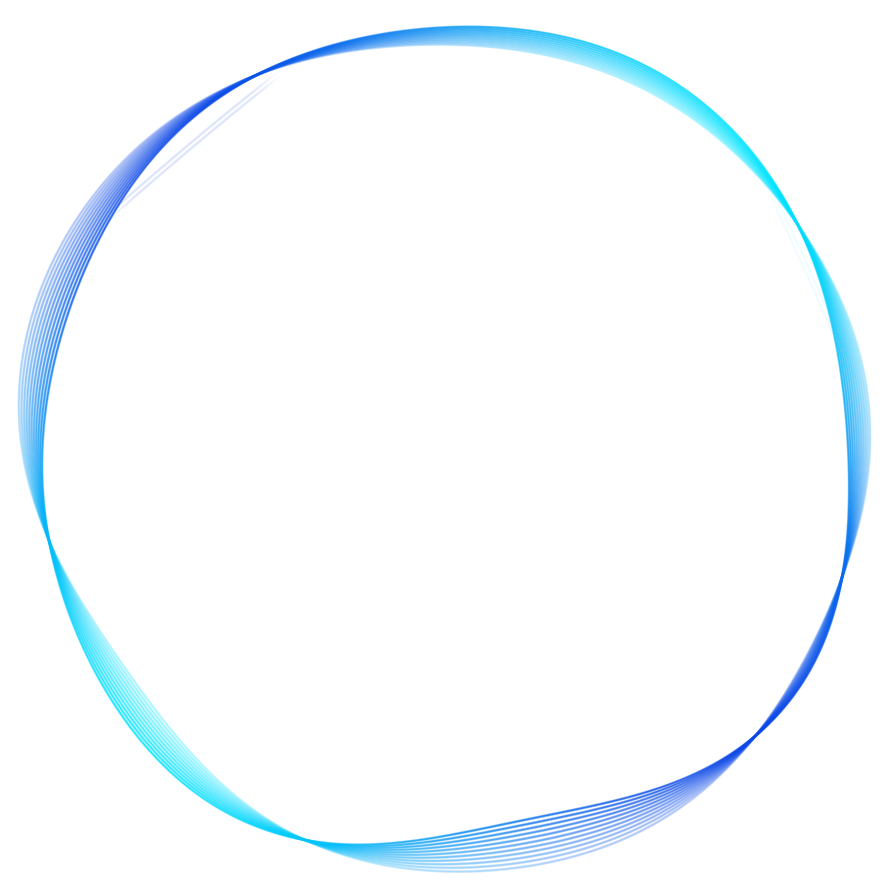
Reproduce this background procedurally as a three.js fragment shader.

```glsl
// Draws a thin ring of twisting blue and cyan strands on a white ground.
varying vec2 vUv;

const vec3 GROUND = vec3(1.0);
const vec3 ROYAL_BLUE = vec3(0.05, 0.28, 0.90);
const vec3 CYAN = vec3(0.0, 0.89, 1.0);
const vec2 RING_CENTER = vec2(0.4993);
const float RING_RADIUS = 0.4626;
const int STRAND_COUNT = 11;
const float STRONG_ALPHA = 0.85;
const float FAINT_ALPHA = 0.32;
const float LINE_CORE = 0.0002;
const float LINE_EDGE = 0.0023;
const float CYAN_ANGLE = 44.0;
const float GHOST_BEND = 0.2;
const float GHOST_GAP = 0.005;
const float GHOST_SPAN = 0.3;

// One harmonic of a closed curve: x scales the cosine, y the sine.
float harmonic(float angle, float order, vec2 weight) {
  return dot(weight, vec2(cos(order * angle), sin(order * angle)));
}

// Middle line of the ribbon.
float ribbonRadius(float angle) {
  return RING_RADIUS
    + harmonic(angle, 1.0, vec2(0.0006, 0.0046))
    + harmonic(angle, 2.0, vec2(0.0007, -0.0029))
    + harmonic(angle, 3.0, vec2(0.0001, 0.0010))
    + harmonic(angle, 4.0, vec2(-0.0038, -0.0042))
    + harmonic(angle, 5.0, vec2(-0.0027, 0.0008))
    + harmonic(angle, 6.0, vec2(0.0019, 0.0015));
}

// Factor that changes sign where the strands cross.
float crossing(float angle, float nodeDegrees) {
  return sin(0.5 * (angle - radians(nodeDegrees)));
}

// Signed width of the ribbon; it flips at each of the six crossings.
float ribbonTwist(float angle) {
  float twist = crossing(angle, 32.5) * crossing(angle, 117.0)
    * crossing(angle, -167.0) * crossing(angle, -110.0)
    * crossing(angle, -43.0) * crossing(angle, -18.0);
  float swell = 1.05 * cos(angle + radians(60.0))
    + harmonic(angle, 2.0, vec2(0.27, -0.12));
  return twist * exp(swell - 0.02);
}

float lineMask(float offset) {
  return 1.0 - smoothstep(LINE_CORE, LINE_EDGE, abs(offset));
}

// Pale pair of arcs that cuts inside the ribbon.
float ghostArcs(float radius, float angle, float middleDegrees, float arcRadius) {
  float turn = angle - radians(middleDegrees);
  float offset = radius - arcRadius - GHOST_BEND * turn * turn;
  float fade = 1.0 - smoothstep(0.6 * GHOST_SPAN, GHOST_SPAN, abs(turn));
  return fade * max(lineMask(offset), lineMask(offset - GHOST_GAP));
}

void main() {
  vec2 p = vUv - RING_CENTER;
  float radius = length(p);
  float angle = atan(p.y, p.x);

  // Hue swings twice around the ring.
  float cyanShare = 0.5 + 0.5 * cos(2.0 * (angle - radians(CYAN_ANGLE)));
  vec3 ink = mix(ROYAL_BLUE, CYAN, cyanShare);

  float middle = ribbonRadius(angle);
  float twist = ribbonTwist(angle);
  vec3 color = GROUND;

  // Inner arcs lie under the ribbon.
  color = mix(color, ink, 0.15 * ghostArcs(radius, angle, 130.0, 0.4405));
  color = mix(color, ink, 0.06 * ghostArcs(radius, angle, 24.0, 0.4455));

  // Strands from the faint side to the strong side.
  for (int i = 0; i < STRAND_COUNT; i++) {
    float share = float(i) / float(STRAND_COUNT - 1);
    float strandRadius = middle + twist * (0.5 - share);
    float alpha = mix(FAINT_ALPHA, STRONG_ALPHA, share);
    color = mix(color, ink, alpha * lineMask(radius - strandRadius));
  }

  gl_FragColor = vec4(color, 1.0);
}
```
